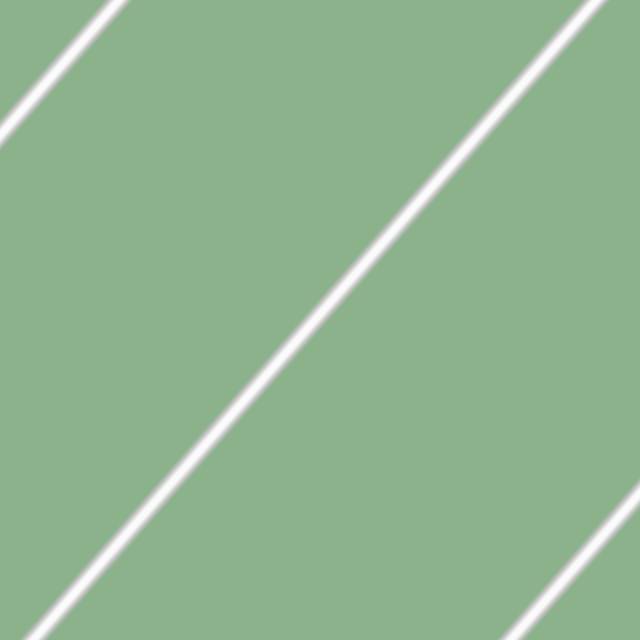
Reproduce this pattern procedurally as a WebGL 2 fragment shader.

```glsl
#version 300 es
precision highp float;
// Thin white diagonal stripes with soft grey rims on a flat sage green ground.

uniform vec2 u_resolution;
out vec4 fragColor;

const vec3 SAGE  = vec3(0.545, 0.698, 0.545);
const vec3 RIM   = vec3(0.740, 0.742, 0.740);
const vec3 WHITE = vec3(0.985);

const float RUN     = 0.880;  // sideways shift per unit of height
const float SPACING = 0.746;  // horizontal gap between stripe centres
const float START   = 0.052;  // where a stripe meets the bottom edge

// Perpendicular distance to the nearest of the repeated slanted lines
float stripeDistance(vec2 p, float run, float spacing, float start) {
    float across = (p.x - run * p.y - start) / spacing;
    float offset = abs(fract(across + 0.5) - 0.5) * spacing;
    return offset * inversesqrt(1.0 + run * run);
}

// Coverage that falls from 1 at the inner distance to 0 at the outer one
float softBand(float dist, float inner, float outer) {
    return 1.0 - smoothstep(inner, outer, dist);
}

// Blend the grey rim over the ground, then the white core over the rim
vec3 shadeStripe(float dist, vec3 ground, vec3 rim, vec3 core) {
    vec3 color = mix(ground, rim, softBand(dist, 0.0105, 0.0180));
    return mix(color, core, softBand(dist, 0.0025, 0.0130));
}

void main() {
    vec2 uv = gl_FragCoord.xy / u_resolution;
    float dist = stripeDistance(uv, RUN, SPACING, START);
    fragColor = vec4(shadeStripe(dist, SAGE, RIM, WHITE), 1.0);
}
```
